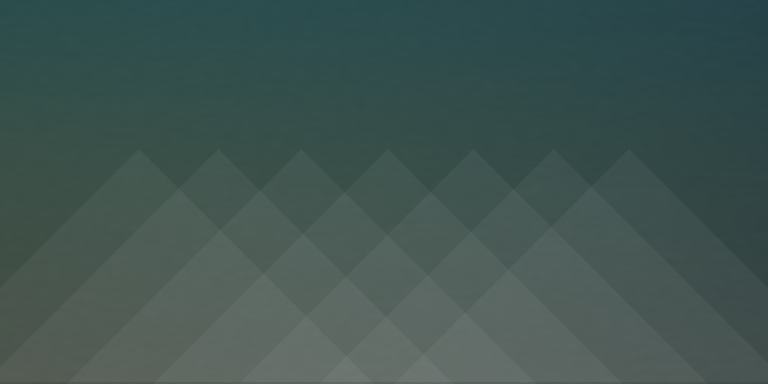
Reproduce this background procedurally as a Shadertoy shader.

```glsl
// Row of overlapping translucent peaks over a dusky teal-to-olive gradient.

// Backdrop colours at the left and right sides
const vec3 TOP_LEFT     = vec3(0.165, 0.302, 0.300);
const vec3 TOP_RIGHT    = vec3(0.145, 0.262, 0.285);
const vec3 MIDDLE_LEFT  = vec3(0.232, 0.314, 0.278);
const vec3 MIDDLE_RIGHT = vec3(0.184, 0.268, 0.266);
const vec3 BOTTOM_LEFT  = vec3(0.272, 0.300, 0.266);
const vec3 BOTTOM_RIGHT = vec3(0.220, 0.268, 0.258);
const vec3 CENTER_LIFT  = vec3(0.012, 0.016, 0.012);
const float MIDDLE_HEIGHT = 0.58;

// Peaks, in units of canvas height
const int   PEAKS_PER_SIDE = 3;
const float CENTER_X     = 1.010;
const float APEX_HEIGHT  = 0.612;
const float SPACING      = 0.2297;
const float TIGHTENING   = 0.00567;  // spacing shrinks towards the sides
const float SKEW         = 0.0011;   // slight shift to the left
const float PEAK_OPACITY = 0.045;
const vec3  PEAK_COLOR   = vec3(0.98, 1.0, 0.99);

// Grain and base line
const vec2  GRAIN_SCALE    = vec2(24.0, 55.0);
const float GRAIN_STRENGTH = 0.009;
const float BASE_LINE_HEIGHT   = 0.005;
const float BASE_LINE_DARKNESS = 0.10;

vec2 hashGradient(vec2 cell) {
    vec3 q = fract(cell.xyx * vec3(0.1031, 0.1030, 0.0973));
    q += dot(q, q.yzx + 33.33);
    return 2.0 * fract((q.xx + q.yz) * q.zy) - 1.0;
}

float gradientNoise(vec2 p) {
    vec2 cell = floor(p);
    vec2 f = fract(p);
    vec2 u = f * f * f * (f * (f * 6.0 - 15.0) + 10.0);
    vec2 e = vec2(0.0, 1.0);
    float a = dot(hashGradient(cell), f);
    float b = dot(hashGradient(cell + e.yx), f - e.yx);
    float c = dot(hashGradient(cell + e.xy), f - e.xy);
    float d = dot(hashGradient(cell + e.yy), f - e.yy);
    return mix(mix(a, b, u.x), mix(c, d, u.x), u.y);
}

vec3 backdrop(vec2 uv) {
    vec3 top    = mix(TOP_LEFT, TOP_RIGHT, uv.x);
    vec3 middle = mix(MIDDLE_LEFT, MIDDLE_RIGHT, uv.x);
    vec3 bottom = mix(BOTTOM_LEFT, BOTTOM_RIGHT, uv.x);
    vec3 lower  = mix(bottom, middle, clamp(uv.y / MIDDLE_HEIGHT, 0.0, 1.0));
    vec3 color  = mix(lower, top, smoothstep(MIDDLE_HEIGHT - 0.08, 1.06, uv.y));
    return color + CENTER_LIFT * 4.0 * uv.x * (1.0 - uv.x) * smoothstep(0.0, 0.5, uv.y);
}

// Signed distance to the 45 degree sides, positive inside
float peakDistance(vec2 p, float apexX) {
    return (APEX_HEIGHT - p.y - abs(p.x - apexX)) * 0.7071;
}

void mainImage(out vec4 fragColor, in vec2 fragCoord) {
    vec2 uv = fragCoord / iResolution.xy;
    vec2 p = uv * vec2(2.0, 1.0);
    float pixel = 1.0 / iResolution.y;

    vec3 color = backdrop(uv);

    // Translucent peaks, brighter where they overlap
    for (int i = -PEAKS_PER_SIDE; i <= PEAKS_PER_SIDE; i++) {
        float k = float(i);
        float apexX = CENTER_X + SPACING * k - TIGHTENING * k * abs(k) - SKEW * k * k;
        float inside = smoothstep(-0.7 * pixel, 0.7 * pixel, peakDistance(p, apexX));
        color = mix(color, PEAK_COLOR, PEAK_OPACITY * inside);
    }

    // Faint horizontal grain
    float grain = gradientNoise(p * GRAIN_SCALE)
                + 0.6 * gradientNoise(p * GRAIN_SCALE * 2.1 + 17.0);
    color += GRAIN_STRENGTH * grain;

    // Thin dark line along the base
    float baseLine = 1.0 - smoothstep(-0.5 * pixel, 0.5 * pixel, p.y - BASE_LINE_HEIGHT);
    color *= 1.0 - BASE_LINE_DARKNESS * baseLine;

    fragColor = vec4(color, 1.0);
}
```
